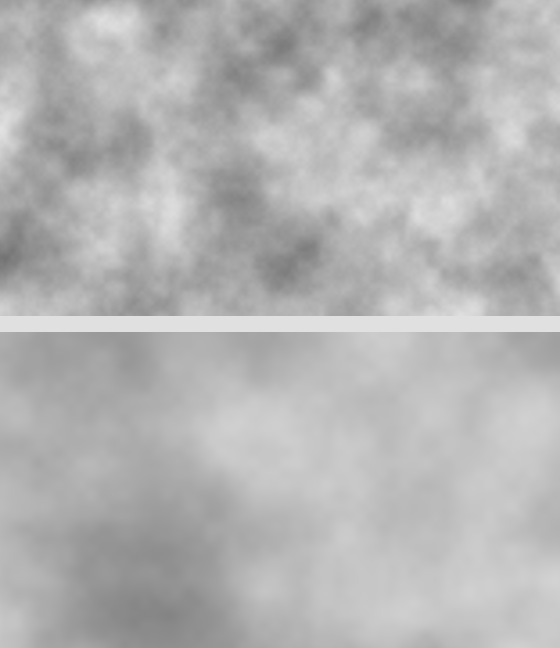
Top: the whole. Bottom: its middle third, enlarged.
A Shadertoy shader for this texture:

```glsl
float hash(vec2 cell) {
    vec3 p = fract(cell.xyx * 0.1031);
    p += dot(p, p.yzx + 33.33);
    return fract((p.x + p.y) * p.z);
}

// Smoothly interpolated lattice values
float valueNoise(vec2 p) {
    vec2 cell = floor(p);
    vec2 blend = smoothstep(0.0, 1.0, fract(p));
    float bottom = mix(hash(cell), hash(cell + vec2(1, 0)), blend.x);
    float top = mix(hash(cell + vec2(0, 1)), hash(cell + vec2(1, 1)), blend.x);
    return mix(bottom, top, blend.y);
}

// Each octave halves both the feature size and the strength
float cloudNoise(vec2 p) {
    float sum = 0.0;
    float amplitude = 0.5;
    for (int octave = 0; octave < 5; octave++) {
        sum += amplitude * valueNoise(p);
        p = p * 2.0 + vec2(17.3, 41.7);
        amplitude *= 0.5;
    }
    return sum;
}

void mainImage(out vec4 fragColor, in vec2 fragCoord) {
    vec2 uv = fragCoord / iResolution.y;
    float cloud = cloudNoise(uv * 5.5 + vec2(23.0, 57.0));

    // Soft mid-grey range
    vec3 color = vec3(0.404 + 0.6 * cloud);
    fragColor = vec4(color, 1.0);
}
```
